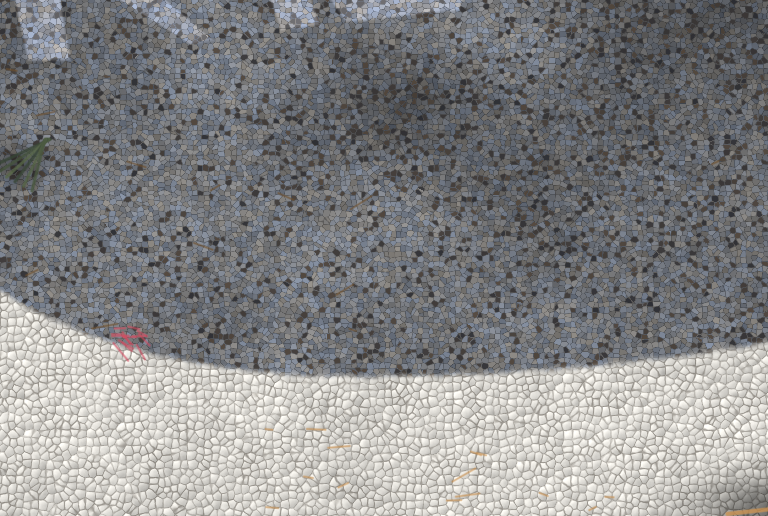
Write a WebGL 2 fragment shader that draws this texture.

```glsl
#version 300 es
precision highp float;
// Coarse asphalt: a broad curved shadow lies over bright sunlit gravel.
// Cellular noise makes the stones, soft blobs stain the shaded ground, and
// distance functions add worn paint bars, pine needles and a red mark.

uniform vec2 u_resolution;
out vec4 fragColor;

#define SHADE_GRAIN 94.0
#define SUN_GRAIN 66.0
#define SHADE_COLOR vec3(0.452, 0.465, 0.490)
#define SUN_COLOR vec3(0.955, 0.945, 0.920)
#define GAP_COLOR vec3(0.53, 0.51, 0.48)
#define PAINT_COLOR vec3(0.62, 0.64, 0.69)
#define STRAW_COLOR vec3(0.79, 0.57, 0.32)
#define SPECK_AMOUNT 0.15
#define EDGE_SOFTNESS 0.009
#define STRAW_COUNT 26

vec2 hash2(vec2 p) {
    vec3 q = fract(vec3(p.xyx) * vec3(0.1031, 0.1030, 0.0973));
    q += dot(q, q.yzx + 33.33);
    return fract((q.xx + q.yz) * q.zy);
}

float valueNoise(vec2 p) {
    vec2 i = floor(p), f = fract(p);
    f = f * f * (3.0 - 2.0 * f);
    return mix(mix(hash2(i).x, hash2(i + vec2(1, 0)).x, f.x),
               mix(hash2(i + vec2(0, 1)).x, hash2(i + vec2(1, 1)).x, f.x), f.y);
}

float fbm(vec2 p) {
    float sum = 0.0, amp = 0.5;
    for (int i = 0; i < 4; i++) {
        sum += amp * valueNoise(p);
        p = p * 2.03 + 7.1;
        amp *= 0.5;
    }
    return sum;
}

// Nearest stone: xy = offset to its centre, z = gap to the next, w = cell id
vec4 stones(vec2 p) {
    vec2 cell = floor(p), nearest = vec2(0);
    float d1 = 9.0, d2 = 9.0, id = 0.0;
    for (int y = -1; y <= 1; y++)
    for (int x = -1; x <= 1; x++) {
        vec2 c = cell + vec2(x, y);
        vec2 r = c + 0.1 + 0.8 * hash2(c) - p;
        float d = length(r);
        if (d < d1) { d2 = d1; d1 = d; nearest = r; id = hash2(c + 19.7).x; }
        else d2 = min(d2, d);
    }
    return vec4(nearest, d2 - d1, id);
}

float segment(vec2 p, vec2 a, vec2 b) {
    vec2 ab = b - a;
    return length(p - a - ab * clamp(dot(p - a, ab) / dot(ab, ab), 0.0, 1.0));
}

float stroke(vec2 p, vec2 a, vec2 b, float width) {
    float px = 1.0 / u_resolution.y;
    return 1.0 - smoothstep(width - px, width + px, segment(p, a, b));
}

float blob(vec2 p, vec2 center, vec2 radius) {
    vec2 q = (p - center) / radius;
    return exp(-dot(q, q));
}

// Bar hanging from the top: left/right ends above and below, depth at each side
float paintBar(vec2 p, vec2 top, vec2 bottom, vec2 depth) {
    float drop = 1.0 - p.y;
    vec2 side = mix(top, bottom, drop / depth.x);
    float across = (p.x - side.x) / (side.y - side.x);
    float inside = min(min(p.x - side.x, side.y - p.x), mix(depth.x, depth.y, across) - drop);
    return smoothstep(-0.004, 0.004, inside);
}

vec3 shadedGround(vec2 p) {
    vec4 s = stones(p * SHADE_GRAIN * vec2(1.0, 1.08));
    vec2 tint = hash2(vec2(s.w * 731.0, 4.0));
    // Large stains and paler worn areas
    float tone = 0.98 + 0.34 * (fbm(p * 5.0) - 0.47);
    tone -= 0.20 * blob(p, vec2(0.77, 0.80), vec2(0.20, 0.12));
    tone -= 0.20 * blob(p, vec2(1.43, 0.91), vec2(0.32, 0.28));
    tone -= 0.10 * blob(p, vec2(1.02, 0.57), vec2(0.22, 0.12));
    tone -= 0.12 * blob(p, vec2(0.05, 0.91), vec2(0.25, 0.10));
    tone += 0.15 * blob(p, vec2(0.98, 0.91), vec2(0.15, 0.07));
    tone += 0.10 * blob(p, vec2(0.52, 0.84), vec2(0.15, 0.07));
    tone += 0.10 * blob(p, vec2(0.76, 0.55), vec2(0.26, 0.12));
    vec3 color = SHADE_COLOR * tone;
    // Worn paint lies beneath the grain
    float paint = max(max(paintBar(p, vec2(0.029, 0.117), vec2(0.055, 0.136), vec2(0.117)),
                          paintBar(p, vec2(0.233, 0.321), vec2(0.370, 0.422), vec2(0.086, 0.078))),
                      max(paintBar(p, vec2(0.525, 0.603), vec2(0.545, 0.623), vec2(0.058, 0.049)),
                          paintBar(p, vec2(0.642, 0.895), vec2(0.671, 0.885), vec2(0.043, 0.019))));
    color = mix(color, PAINT_COLOR, 0.88 * paint);
    color *= 0.86 + 0.30 * tint.x;
    color *= mix(vec3(1.06, 1.0, 0.91), vec3(0.95, 1.0, 1.07), tint.y);
    color *= mix(0.76, 1.04, smoothstep(0.0, 0.22, s.z));
    float limit = SPECK_AMOUNT + 0.5 * (0.95 - tone) * (1.0 - paint);
    float speck = step(s.w, limit) * smoothstep(0.02, 0.25, s.z);
    vec3 dark = mix(vec3(0.13, 0.14, 0.17), vec3(0.31, 0.25, 0.19), tint.y);
    return mix(color, dark, speck * (0.82 - 0.3 * paint));
}

vec3 sunlitGround(vec2 p) {
    vec4 s = stones(p * SUN_GRAIN + 0.35 * (fbm(p * 60.0) - 0.5));
    // Stones are lit from the upper left and shadow their gaps
    float light = 0.94 + 0.20 * dot(s.xy, vec2(0.6, -0.8)) + 0.10 * (s.w - 0.5);
    light += 0.16 * (fbm(p * 90.0) - 0.47);
    float gap = 1.0 - smoothstep(0.0, 0.20 + 0.16 * s.w, s.z);
    vec3 color = mix(SUN_COLOR * light, GAP_COLOR, gap * (0.35 + 0.5 * valueNoise(p * 40.0)));
    color *= 0.98 + 0.12 * (fbm(p * 6.0) - 0.47);
    return color * (1.0 - 0.45 * blob(p, vec2(1.49, 0.02), vec2(0.13, 0.06)));
}

void main() {
    vec2 p = gl_FragCoord.xy / u_resolution.y;
    // Shadow rim: steep on the left, shallow on the right
    float d = p.x - 0.7, dd = d * d;
    float rim = 0.27 + (d < 0.0 ? 0.23 * dd + 0.22 * dd * dd : 0.105 * dd);
    rim += 0.008 * (fbm(p * 40.0) - 0.47);
    float shade = smoothstep(-EDGE_SOFTNESS, EDGE_SOFTNESS, p.y - rim);
    vec3 color = mix(sunlitGround(p), shadedGround(p), shade);

    // Dry needles scattered over both areas, denser along the bottom
    for (int i = 0; i < STRAW_COUNT; i++) {
        vec2 h = hash2(vec2(i, 3)), k = hash2(vec2(i, 8));
        vec2 a = i < 14 ? vec2(0.40 + 0.8 * h.x, 0.18 * h.y * h.y + 0.01) : vec2(1.5 * h.x, 0.3 + 0.65 * h.y);
        vec2 b = a + (0.012 + 0.04 * k.x) * vec2(1.0, 1.2 * k.y - 0.5);
        color = mix(color, STRAW_COLOR * mix(1.0, 0.55, shade), 0.65 * stroke(p, a, b, 0.0018));
    }
    color = mix(color, STRAW_COLOR, 0.8 * stroke(p, vec2(1.41, 0.004), vec2(1.5, 0.014), 0.004));

    // Green sprig at the left edge
    color *= 1.0 - 0.35 * blob(p, vec2(0.04, 0.68), vec2(0.045, 0.04));
    for (int i = 0; i < 6; i++) {
        float t = float(i) / 5.0;
        vec2 tip = mix(vec2(-0.02, 0.675), vec2(0.062, 0.630), t);
        vec3 green = mix(vec3(0.20, 0.25, 0.20), vec3(0.36, 0.42, 0.29), hash2(vec2(i, 5)).x);
        color = mix(color, green, 0.8 * stroke(p, vec2(0.097 - 0.01 * t, 0.73), tip, 0.003));
    }

    // Scribbled red mark on the shadow rim
    for (int i = 0; i < 14; i++) {
        vec2 h = hash2(vec2(i, 21)) - 0.5, k = hash2(vec2(i, 34)) - 0.5;
        vec2 a = vec2(0.244, 0.345) + h * vec2(0.055, 0.045);
        vec2 b = a + vec2(0.022 + 0.02 * k.x, -0.018 + 0.04 * k.y);
        color = mix(color, vec3(0.82, 0.30, 0.38), 0.62 * stroke(p, a, b, 0.002));
    }
    fragColor = vec4(clamp(color, 0.0, 1.0), 1.0);
}
```
